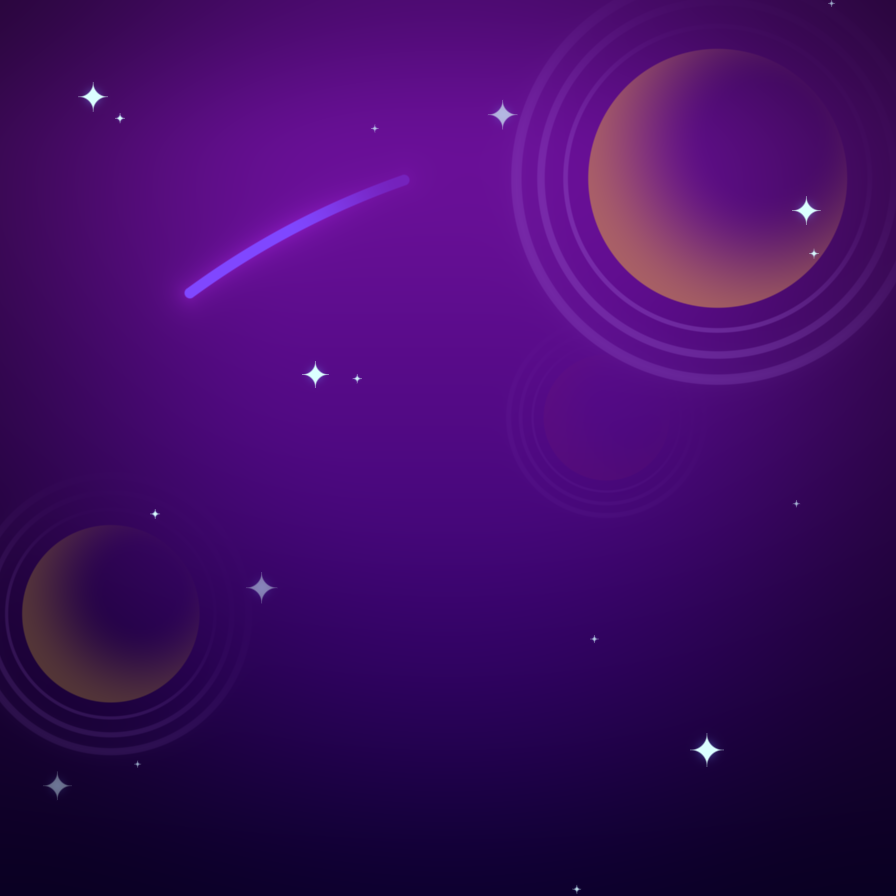
Reproduce this background procedurally as a three.js fragment shader.

```glsl
// Violet night sky with three ringed crescent planets, a comet streak and four-point stars.
varying vec2 vUv;

#define EDGE 0.0012
#define RING_COUNT 3
#define RING_FIRST 1.175
#define RING_STEP 0.19
#define TINY_STARS 10
#define TINY_SIZE 0.0045
#define STREAK_HALF_WIDTH 0.006
#define STREAK_BOW 0.01
#define VIGNETTE_FLOOR 0.47

const vec3 RING_COLOR = vec3(0.62, 0.40, 0.84);
const vec3 STREAK_COLOR = vec3(0.50, 0.28, 1.0);
const vec3 STAR_COLOR = vec3(0.86, 1.0, 1.0);
const vec3 STAR_GLOW = vec3(0.45, 0.60, 1.0);

// Soft coverage of a signed distance
float cover(float d) {
  return 1.0 - smoothstep(-EDGE, EDGE, d);
}

// Vertical gradient darkened toward the corners
vec3 sky(vec2 uv) {
  vec3 c = mix(vec3(0.075, 0.0, 0.28), vec3(0.20, 0.01, 0.41), smoothstep(-0.05, 0.28, uv.y));
  c = mix(c, vec3(0.31, 0.035, 0.51), smoothstep(0.2, 0.55, uv.y));
  c = mix(c, vec3(0.41, 0.06, 0.59), smoothstep(0.45, 0.82, uv.y));
  c = mix(c, vec3(0.32, 0.045, 0.47), smoothstep(0.82, 1.02, uv.y));
  float r = length((uv - vec2(0.5, 0.65)) * vec2(1.0, 0.7));
  return c * mix(1.0, VIGNETTE_FLOOR, smoothstep(0.15, 0.65, r));
}

// Crescent-lit disc inside rings that fade to the upper right
vec3 planet(vec3 base, vec2 p, float radius, vec3 tint, float light, float ringLight) {
  vec2 q = p / radius;
  float dist = length(q);
  float side = dot(q / max(dist, 0.001), vec2(-0.6, -0.8));
  float ringFade = mix(0.06, 1.0, smoothstep(-0.8, 0.9, side));

  for (int i = 0; i < RING_COUNT; i++) {
    float k = float(i);
    float offset = abs(dist - RING_FIRST - RING_STEP * k);
    float halfWidth = 0.018 + 0.011 * k;
    float ring = cover((offset - halfWidth) * radius) * (1.0 - 0.17 * k);
    float glow = 0.12 * k * exp(-offset * 12.0);
    base = mix(base, RING_COLOR, (ring + glow) * ringFade * ringLight);
  }

  float crescent = smoothstep(0.4, 1.5, length(q - vec2(0.35, 0.3)));
  return mix(base, tint, cover((dist - 1.0) * radius) * crescent * light);
}

// Bowed, round-ended stroke that dims toward its far end
vec3 streak(vec3 base, vec2 uv, vec2 a, vec2 b) {
  float len = length(b - a);
  vec2 axis = (b - a) / len;
  vec2 p = uv - a;
  float along = dot(p, axis);
  float across = dot(p, vec2(-axis.y, axis.x));
  float t = clamp(along / len, 0.0, 1.0);
  float bend = STREAK_BOW * 4.0 * t * (1.0 - t);
  float d = length(vec2(along - t * len, across - bend)) - STREAK_HALF_WIDTH;
  float fade = mix(1.0, 0.3, smoothstep(0.45, 1.0, t));
  base += vec3(0.20, 0.06, 0.24) * exp(-max(d, 0.0) * 75.0) * fade * 0.5;
  return mix(base, STREAK_COLOR, cover(d) * fade);
}

// Four-point star with concave sides and a small halo
vec3 star(vec3 base, vec2 p, float size, float light) {
  vec2 q = abs(p);
  float d = max(size - length(q - size), max(q.x, q.y) - size);
  float halo = exp(-dot(p, p) / (size * size * 0.3));
  base = mix(base, STAR_GLOW, halo * light * 0.4);
  return mix(base, STAR_COLOR, cover(d) * light);
}

void main() {
  vec2 uv = vUv;
  vec3 color = sky(uv);

  // Planets
  color = planet(color, uv - vec2(0.677, 0.534), 0.0703, vec3(0.50, 0.12, 0.40), 0.14, 0.07);
  color = planet(color, uv - vec2(0.1237, 0.315), 0.099, vec3(0.60, 0.47, 0.20), 0.44, 0.17);
  color = planet(color, uv - vec2(0.801, 0.801), 0.1445, vec3(0.76, 0.49, 0.34), 0.74, 0.32);

  // Comet
  color = streak(color, uv, vec2(0.212, 0.673), vec2(0.451, 0.799));

  // Bright stars
  color = star(color, uv - vec2(0.104, 0.892), 0.0160, 1.0);
  color = star(color, uv - vec2(0.561, 0.872), 0.0160, 0.65);
  color = star(color, uv - vec2(0.900, 0.765), 0.0155, 1.0);
  color = star(color, uv - vec2(0.352, 0.582), 0.0145, 1.0);
  color = star(color, uv - vec2(0.292, 0.344), 0.0170, 0.45);
  color = star(color, uv - vec2(0.789, 0.163), 0.0180, 1.0);
  color = star(color, uv - vec2(0.064, 0.123), 0.0155, 0.4);

  // Tiny stars on a low-discrepancy scatter
  for (int i = 0; i < TINY_STARS; i++) {
    float k = float(i);
    vec2 place = fract(vec2(0.134, 0.868) + k * vec2(0.7549, 0.5698));
    float vary = 0.5 + 0.5 * cos(k * 2.4);
    color = star(color, uv - place, TINY_SIZE * (0.75 + 0.35 * vary), 0.6 + 0.4 * vary);
  }

  gl_FragColor = vec4(color, 1.0);
}
```
